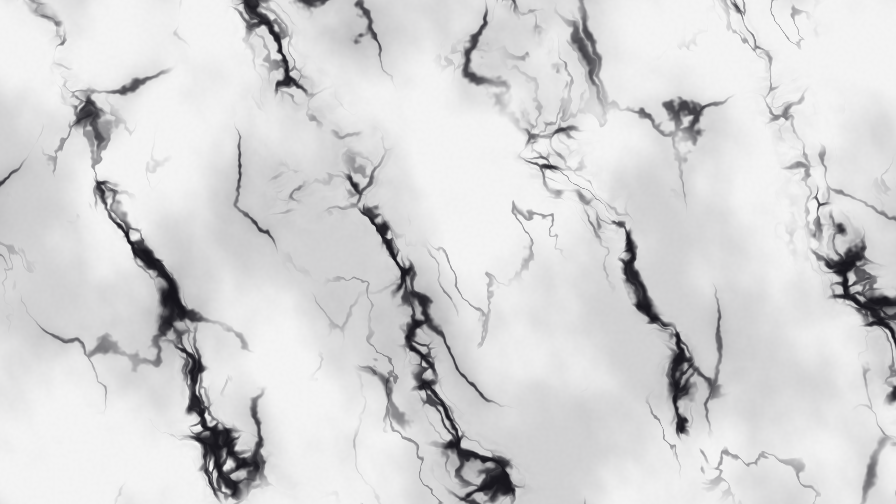
A Shadertoy shader for this texture:

```glsl
// White marble: soft grey clouds crossed by jagged dark veins leaning down to the right.
// Gradient noise bends the plane; cell borders give the vein network, and slanted
// fault bands thicken those borders into dense, crackled black clusters.

const vec3 STONE = vec3(0.955, 0.955, 0.955);
const vec3 INK = vec3(0.085, 0.08, 0.105);
const vec2 FLOW = vec2(0.37, -0.929);   // direction in which the veins run
const int FAULTS = 8;

vec2 hash2(vec2 cell) {
    vec3 h = fract(cell.xyx * vec3(0.1031, 0.1030, 0.0973));
    h += dot(h, h.yzx + 33.33);
    return fract((h.xx + h.yz) * h.zy);
}

float cornerSlope(vec2 cell, vec2 corner, vec2 f) {
    float angle = 6.2832 * hash2(cell + corner).x;
    return dot(vec2(cos(angle), sin(angle)), f - corner);
}

float gradientNoise(vec2 p) {
    vec2 cell = floor(p), f = fract(p);
    vec2 u = f * f * f * (f * (f * 6.0 - 15.0) + 10.0);
    float low = mix(cornerSlope(cell, vec2(0, 0), f), cornerSlope(cell, vec2(1, 0), f), u.x);
    float high = mix(cornerSlope(cell, vec2(0, 1), f), cornerSlope(cell, vec2(1, 1), f), u.x);
    return mix(low, high, u.y);
}

float fbm(vec2 p, int octaves) {
    float sum = 0.0, amplitude = 1.0;
    for (int i = 0; i < octaves; i++) {
        sum += amplitude * gradientNoise(p);
        p = mat2(1.6, 1.2, -1.2, 1.6) * p + 17.3;
        amplitude *= 0.5;
    }
    return sum;
}

// Approximate distance to the nearest border between scattered cells
float cellBorder(vec2 p) {
    vec2 cell = floor(p), f = fract(p);
    float nearest = 8.0, second = 8.0;
    for (int y = -1; y <= 1; y++)
    for (int x = -1; x <= 1; x++) {
        vec2 offset = vec2(x, y);
        float d = length(offset + hash2(cell + offset) - f);
        second = min(second, max(nearest, d));
        nearest = min(nearest, d);
    }
    return 0.5 * (second - nearest);
}

float stroke(float dist, float width, float blur) {
    return 1.0 - smoothstep(0.25 * width, width + blur, dist);
}

// Rotate so that y follows the flow, then stretch along it
vec2 alongFlow(vec2 p, float stretch) {
    return vec2(dot(p, vec2(-FLOW.y, FLOW.x)), dot(p, FLOW) / stretch);
}

// One slanted band, widening downward; odd bands start lower and are darker
float faultBand(vec2 p, float index) {
    float lower = mod(index, 2.0);
    vec2 top = vec2(0.02 + 0.235 * index, 1.08 - 0.5 * lower);
    float span = 0.4 + 0.25 * fract(index * 0.618);
    float t = clamp(dot(p - top, FLOW) / span, 0.0, 1.0);
    float dist = length(p - top - FLOW * t * span);
    float width = mix(0.022, 0.07, fract(index * 0.382 + 0.2)) * (0.5 + 0.8 * t);
    float strength = mix(0.4, 0.7, fract(index * 0.618 + 0.3)) + 0.3 * lower;
    return strength * exp(-dist * dist / (width * width));
}

void mainImage(out vec4 fragColor, in vec2 fragCoord) {
    float pixel = 1.0 / iResolution.y;
    vec2 p = fragCoord * pixel;

    // Jagged displacement shared by all veins
    vec2 warp = vec2(fbm(p * 3.0 + 4.7, 6), fbm(p * 3.0 + 31.9, 6));
    vec2 q = p + 0.13 * warp;

    // Fault bands, broken up into uneven patches
    float fault = 0.0;
    for (int i = 0; i < FAULTS; i++) fault = max(fault, faultBand(q, float(i)));
    float patches = smoothstep(-0.45, 0.35, fbm(alongFlow(p, 1.8) * 7.0 + 9.1, 4));
    float core = fault * patches;

    // Crackle: coarse and fine cell borders that swell inside the bands
    float coarse = stroke(cellBorder(alongFlow(q, 1.7) * 15.0), 0.19 * core, 15.0 * pixel * 0.5);
    float fine = stroke(cellBorder(alongFlow(q, 1.5) * 34.0 + 5.0), 0.2 * core, 34.0 * pixel * 0.5);
    float crackle = coarse * smoothstep(0.06, 0.6, core);
    float splinters = 0.75 * fine * smoothstep(0.2, 0.75, core);

    // Long thin veins around large plates, fading in and out
    float plates = cellBorder(alongFlow(q, 1.6) * 3.6 + 2.3) / 3.6;
    float presence = smoothstep(-0.15, 0.4, fbm(p * 4.0 + 51.0, 3));
    float thinVein = 0.75 * presence * stroke(plates, 0.001 + 0.004 * presence, pixel);
    float halo = 0.16 * presence * exp(-plates * 45.0);

    // Faint hairlines along the zero contour of stretched noise
    float contour = abs(fbm(alongFlow(q, 2.2) * 5.0 + 70.0, 5));
    float hairPresence = smoothstep(0.0, 0.5, fbm(p * 3.0 + 88.0, 3) + 0.3 * fault);
    float hairline = 0.4 * hairPresence * stroke(contour, 0.03, 5.0 * pixel);

    // Soft clouds and grainy grey smudges beside the bands
    float cloud = 0.15 * smoothstep(-0.25, 0.42, fbm(alongFlow(p, 1.4) * 2.6 + 12.0, 5));
    float grain = fbm(q * 28.0, 3);
    float smudge = 0.26 * core * smoothstep(-0.4, 0.5, grain);
    float speckle = 0.012 * gradientNoise(p * 110.0);

    float light = (1.0 - cloud) * (1.0 - smudge) * (1.0 - halo) * (1.0 - hairline);
    light *= (1.0 - thinVein) * (1.0 - 0.92 * crackle) * (1.0 - splinters);
    fragColor = vec4(mix(INK, STONE, clamp(light + speckle, 0.0, 1.0)), 1.0);
}
```
